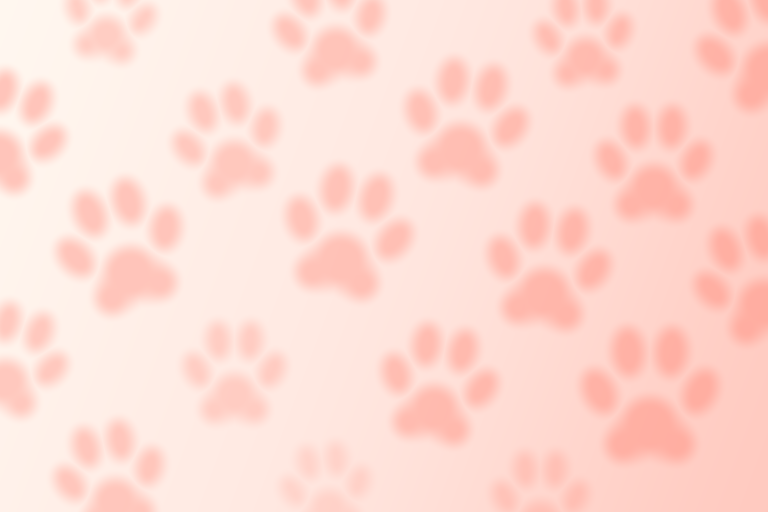
A WebGL 2 fragment shader for this pattern:

```glsl
#version 300 es
precision highp float;

uniform vec2 u_resolution;
out vec4 outColor;

// Lengths are fractions of the canvas width
#define COLUMNS 4
#define PAW_COUNT 19
#define FIRST_PAW vec2(0.143, 0.021)
#define PITCH vec2(0.280, 0.1504)
#define BRICK_SHIFT -0.137
#define ROW_SLOPE 0.0143
#define BLUR 0.0135
#define CREAM vec3(1.0, 0.972, 0.942)
#define BLUSH vec3(1.0, 0.912, 0.885)
#define ROSE vec3(1.0, 0.785, 0.745)
#define PAW_PALE vec3(1.0, 0.770, 0.728)
#define PAW_DEEP vec3(1.0, 0.675, 0.625)

// Per-paw variation, row by row from the top
const float TILT_DEGREES[PAW_COUNT] = float[](
    10.0, -12.0, -5.0, -18.0,
    20.0, -15.0, 10.0, 0.0,
    -18.0, 13.0, 8.0, -18.0,
    18.0, 0.0, 10.0, 0.0,
    -12.0, -8.0, 0.0);
const float PAW_WIDTH[PAW_COUNT] = float[](
    0.117, 0.145, 0.126, 0.165,
    0.150, 0.140, 0.160, 0.150,
    0.167, 0.167, 0.160, 0.156,
    0.140, 0.132, 0.152, 0.178,
    0.143, 0.117, 0.125);

mat2 rotation(float angle) {
    float c = cos(angle), s = sin(angle);
    return mat2(c, -s, s, c);
}

float smoothMin(float a, float b, float k) {
    float h = max(k - abs(a - b), 0.0) / k;
    return min(a, b) - h * h * k * 0.25;
}

float ellipseDistance(vec2 p, vec2 radii) {
    float k = length(p / radii);
    float g = length(p / (radii * radii));
    return k * (k - 1.0) / max(g, 1e-4);
}

// Upright paw of unit width, y up
float pawDistance(vec2 p) {
    p.x = abs(p.x);
    float inner = ellipseDistance(rotation(-0.06) * (p - vec2(0.157, 0.32)), vec2(0.118, 0.175));
    float outer = ellipseDistance(rotation(-0.45) * (p - vec2(0.37, 0.03)), vec2(0.115, 0.165));
    float dome = length(p - vec2(0.0, -0.22)) - 0.205;
    float lobe = length(p - vec2(0.195, -0.355)) - 0.125;
    return min(min(inner, outer), smoothMin(dome, lobe, 0.12));
}

// Brick lattice, bent by three soft bulges
vec2 pawCenter(vec2 cell) {
    vec2 center = FIRST_PAW + cell * PITCH;
    center.x += BRICK_SHIFT * mod(cell.y, 2.0);
    center.y += ROW_SLOPE * cell.x;

    vec2 top = cell - vec2(2.0, 0.3);
    vec2 left = cell - vec2(0.8, 2.3);
    vec2 middle = cell - vec2(1.6, 1.4);
    float along = middle.x - middle.y, across = middle.x + middle.y;
    center.x += 0.0625 * exp(-2.0 * top.x * top.x - top.y * top.y);
    center.x += 0.0326 * exp(-dot(left, left));
    center.y -= 0.047 * exp(-3.0 * across * across - 0.25 * along * along);
    return center;
}

void main() {
    // y runs down from the top edge
    vec2 p = vec2(gl_FragCoord.x, u_resolution.y - gl_FragCoord.y) / u_resolution.x;
    float height = u_resolution.y / u_resolution.x;

    // Diagonal background gradient
    float t = 0.8 * p.x + 0.2 * p.y / height;
    vec3 color = mix(CREAM, BLUSH, smoothstep(-0.1, 0.55, t));
    color = mix(color, ROSE, smoothstep(0.4, 1.08, t));
    vec3 pawColor = mix(PAW_PALE, PAW_DEEP, smoothstep(0.3, 1.0, t));

    // Blurred paws; small ones fade, except in the top row
    float cover = 0.0;
    for (int i = 0; i < PAW_COUNT; i++) {
        vec2 cell = vec2(i % COLUMNS, i / COLUMNS);
        float size = PAW_WIDTH[i];
        vec2 q = rotation(radians(TILT_DEGREES[i])) * (p - pawCenter(cell)) / size;
        float d = pawDistance(vec2(q.x, -q.y)) * size;
        float strength = mix(0.45, 1.0, smoothstep(0.11, 0.15, size));
        strength = min(strength + 0.32 * max(1.0 - cell.y, 0.0), 1.0);
        cover = max(cover, strength * (1.0 - smoothstep(-BLUR, BLUR, d)));
    }

    outColor = vec4(mix(color, pawColor, cover), 1.0);
}
```
